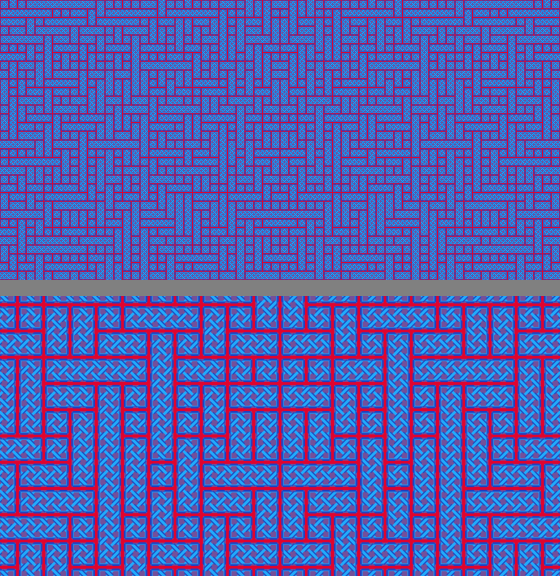
Top: the whole. Bottom: its middle third, enlarged.
Reproduce this pattern procedurally as a Shadertoy shader.

```glsl
// Fine blue plaitwork, 128 by 64 knot cells, mirrored left to right, in red bricks.
// Each of 64 by 32 squares lies level or upright and walls its two long sides;
// runs of like squares join into bricks, and the strands bounce off the walls.

float hash(vec2 p) {
    return fract(sin(dot(p, vec2(127.1, 311.7))) * 43758.5);
}

// True if a square lies level, with its walls below and above.
bool liesLevel(vec2 square) {
    return hash(square) < 0.5;
}

float coverage(float dist, float halfWidth, float pixel) {
    return clamp((halfWidth - dist) / pixel + 0.5, 0.0, 1.0);
}

void mainImage(out vec4 fragColor, in vec2 fragCoord) {
    float pixel = 64.0 / iResolution.y;
    vec2 p = fragCoord * pixel;
    p.x = abs(p.x - 0.5 * iResolution.x * pixel);

    // Knot cell, and the square of two by two knot cells around it
    vec2 local = fract(p) - 0.5;
    vec2 a = abs(local);
    vec2 side = vec2(local.x < 0.0 ? -1.0 : 1.0, local.y < 0.0 ? -1.0 : 1.0);
    vec2 square = floor(0.5 * p);
    vec2 outward = 2.0 * (floor(p) - 2.0 * square) - 1.0;

    // An outer edge is walled if the square on either side of it asks for a wall
    bool level = liesLevel(square);
    bool wallX = side.x == outward.x
        && (!level || !liesLevel(square + vec2(outward.x, 0.0)));
    bool wallY = side.y == outward.y
        && (level || liesLevel(square + vec2(0.0, outward.y)));
    float distX = wallX ? 0.5 - a.x : 1.0;
    float distY = wallY ? 0.5 - a.y : 1.0;

    // Ground and red walls
    vec3 red = vec3(0.88, 0.01, 0.18);
    vec3 color = vec3(0.46, 0.31, 0.60);
    color = mix(color, red, coverage(distX, 0.125, pixel));
    color = mix(color, red, coverage(distY, 0.125, pixel));

    // Strand loop: a diamond flattened along its walls, darker beside them
    float loopDist = (a.x + a.y - 0.5) * 0.7071;
    if (wallX) loopDist = max(loopDist, a.x - 0.30);
    if (wallY) loopDist = max(loopDist, a.y - 0.30);
    float shade = 1.0 - smoothstep(0.15, 0.35, min(distX, distY));
    vec3 strand = mix(vec3(0.13, 0.67, 0.99), vec3(0.13, 0.24, 0.75), shade);
    color = mix(color, strand, coverage(abs(loopDist), 0.10, pixel));

    // Upper strand and its shadow at the nearest open edge
    bool nearX = a.x > a.y;
    if (nearX ? !wallX : !wallY) {
        vec2 q = local - 0.5 * side * (nearX ? vec2(1, 0) : vec2(0, 1));
        vec2 diagonal = abs(vec2(q.x - q.y, q.x + q.y)) * 0.7071;
        if (!nearX) diagonal = diagonal.yx;
        vec3 upper = mix(color, vec3(0.12, 0.31, 0.76), coverage(diagonal.x, 0.20, pixel));
        upper = mix(upper, strand, coverage(diagonal.x, 0.10, pixel));
        color = mix(color, upper, coverage(diagonal.y, 0.28, pixel));
    }

    fragColor = vec4(color, 1.0);
}
```
